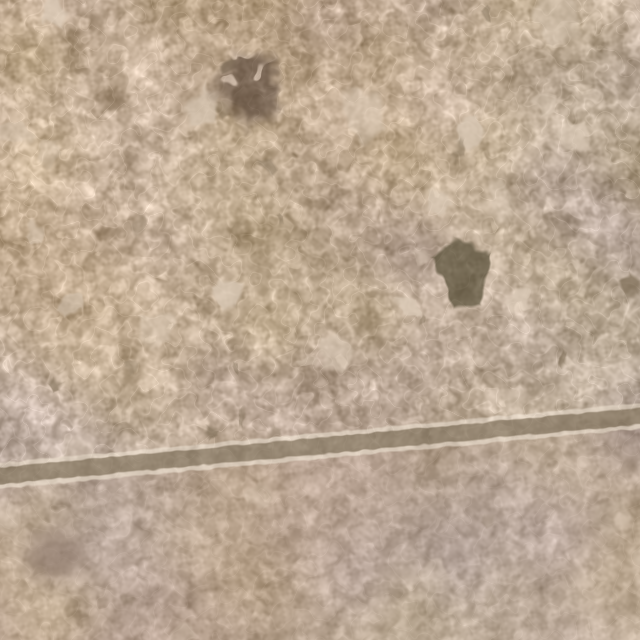
This texture is drawn by a WebGL 1 fragment shader. Its source:

```glsl
precision highp float;
uniform vec2 u_resolution;

float hash(vec2 p) {
  vec3 q = fract(vec3(p.xyx) * 0.1031);
  q += dot(q, q.yzx + 33.33);
  return fract((q.x + q.y) * q.z);
}

float noise(vec2 p) {
  vec2 i = floor(p), f = fract(p);
  f = f * f * (3.0 - 2.0 * f);
  return mix(mix(hash(i), hash(i + vec2(1.0, 0.0)), f.x),
             mix(hash(i + vec2(0.0, 1.0)), hash(i + vec2(1.0)), f.x), f.y);
}

// Noise centred on zero, turned so that its lattice does not show
float grain(vec2 p, float scale) {
  return noise(mat2(0.8, 0.6, -0.6, 0.8) * p * scale + scale) - 0.5;
}

// Irregular five-sided stone, below 1.0 inside
float shard(vec2 p, float seed) {
  float d = 0.0;
  for (int i = 0; i < 5; i++) {
    float side = float(i);
    float angle = seed * 6.283 + side * 1.257;
    float reach = 0.55 + 0.6 * hash(vec2(side + 3.0, seed * 91.0));
    d = max(d, dot(p, vec2(cos(angle), sin(angle))) / reach);
  }
  return d;
}

// Scattered stones: coverage weighted by a random strength
float chips(vec2 p, float density, float size, float soft) {
  vec2 cell = floor(p);
  float cover = 0.0;
  for (int y = -1; y <= 1; y++) {
    for (int x = -1; x <= 1; x++) {
      vec2 id = cell + vec2(float(x), float(y));
      float seed = hash(id + 17.0);
      vec2 q = p - id - vec2(hash(id + 5.0), hash(id + 41.0));
      float radius = size * (0.45 + 0.75 * hash(id + 73.0));
      q *= vec2(1.0, 0.7 + 0.6 * seed) / radius;
      float present = step(hash(id + 29.0), density);
      float strength = 0.35 + 0.65 * hash(id + 59.0);
      float mask = 1.0 - smoothstep(1.0 - soft, 1.0 + soft, shard(q, seed));
      cover = max(cover, present * strength * mask);
    }
  }
  return cover;
}

void main() {
  vec2 uv = gl_FragCoord.xy / u_resolution;
  vec2 wobble = vec2(grain(uv, 70.0), grain(uv + 3.7, 70.0));
  vec2 p = uv + 0.012 * wobble;

  // Signed height above the sloping joint
  float joint = (uv.y - 0.2565 - 0.0935 * uv.x) * 0.9956;
  float below = 1.0 - smoothstep(-0.02, 0.0, joint);

  // Mottled stone body
  float tone = 0.07 * grain(uv, 5.0) + 0.09 * grain(p, 19.0)
             + 0.14 * grain(p, 48.0) + 0.15 * grain(p, 95.0)
             + 0.10 * grain(uv, 180.0);
  tone *= mix(1.0, 0.72, below);
  float curl = 1.0 - abs(grain(p + 8.0, 62.0)) * 2.0;
  tone += 0.045 * (smoothstep(0.8, 1.0, curl) - 0.3) * (1.0 - 0.5 * below);
  vec3 color = vec3(0.75, 0.675, 0.595) + tone * vec3(1.0, 1.0, 1.05);

  // Warm, ochre and grey drifts
  float warmth = 0.6 * (uv.y - uv.x) + 1.2 * grain(uv, 4.0);
  color += warmth * vec3(0.014, -0.004, -0.026);
  color += grain(uv + 2.0, 9.0) * vec3(0.015, 0.015, -0.035);
  color -= below * vec3(0.015, 0.022, 0.018);

  // Pale stones, large and small, then grey stones and dark pits
  float pale = chips(p * 9.0 + 2.0, 0.33, 0.27, 0.2);
  float paleSmall = chips(p * 27.0, 0.32, 0.3, 0.35);
  color = mix(color, vec3(0.85, 0.785, 0.71), pale * mix(0.75, 0.3, below));
  color += 0.075 * paleSmall * (1.0 - 0.5 * below);
  color -= 0.06 * chips(p * 15.0 + 31.0, 0.25, 0.33, 0.4);
  float pits = chips(p * vec2(17.0, 12.0) + 11.0, 0.11, 0.19, 0.4);
  color = mix(color, vec3(0.49, 0.425, 0.335), 0.75 * pits * (1.0 - 0.6 * below));

  // Large dark inclusions: one crisp, one speckled, one a faint stain
  float crisp = shard((p - vec2(0.722, 0.568)) / 0.052, 0.37);
  color = mix(color, vec3(0.455, 0.41, 0.325) + 0.4 * tone,
              1.0 - smoothstep(0.9, 1.08, crisp));
  float rough = shard((p - vec2(0.402, 0.87)) / 0.056, 0.62);
  float speck = smoothstep(0.12, 0.3, grain(p, 58.0));
  color = mix(color, vec3(0.46, 0.385, 0.32) + 0.3 * speck + 0.4 * tone,
              0.9 * (1.0 - smoothstep(0.6, 1.2, rough)));
  float stain = length((p - vec2(0.085, 0.135)) / vec2(0.07, 0.06));
  color = mix(color, vec3(0.55, 0.47, 0.42), 0.65 * (1.0 - smoothstep(0.2, 1.0, stain)));

  // Joint: dark channel between two pale, slightly ragged edges
  float edge = abs(joint + 0.003 * grain(uv, 90.0));
  vec3 channel = vec3(0.59, 0.53, 0.45) + 0.35 * tone;
  color = mix(color, channel, 1.0 - smoothstep(0.012, 0.016, edge));
  float rim = 1.0 - smoothstep(0.0015, 0.0055, abs(edge - 0.0165));
  color = mix(color, vec3(0.87, 0.815, 0.75) + 0.5 * tone, 0.9 * rim);

  gl_FragColor = vec4(clamp(color, 0.0, 1.0), 1.0);
}
```
